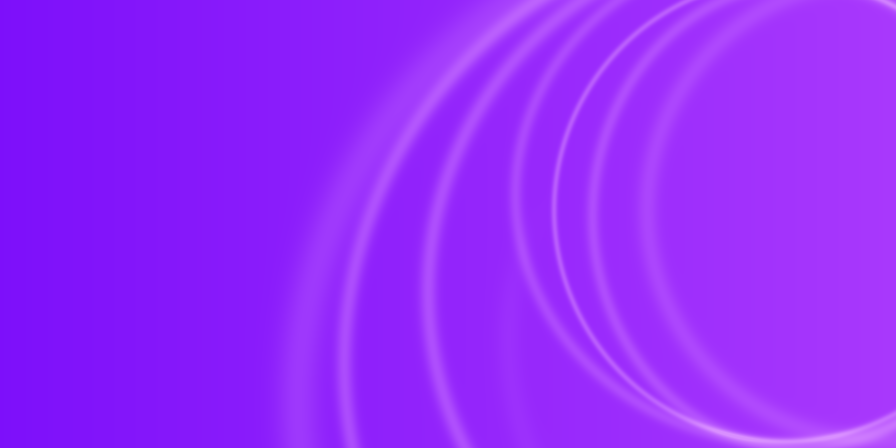
This background is drawn by a WebGL 1 fragment shader. Its source:

```glsl
precision highp float;
// Violet gradient with soft glowing rings sweeping in from the right.

#define DEEP_VIOLET vec3(0.49, 0.06, 0.98)
#define SOFT_VIOLET vec3(0.66, 0.22, 0.99)
#define GLOW_COLOR vec3(0.85, 0.56, 1.0)
#define FAN_CENTER_X 1.745
#define FAN_RADIUS 0.789
#define FAN_DRIFT 0.86
#define INNER_RADIUS 0.516
#define INNER_LEFT 1.237
#define GLOW_GAIN 1.0

uniform vec2 u_resolution;

// Approximate signed distance to an axis-aligned ellipse.
float ellipseDistance(vec2 p, vec2 center, vec2 radii) {
  vec2 q = p - center;
  float k = length(q / radii);
  return k * (k - 1.0) / max(length(q / (radii * radii)), 1e-4);
}

// Gaussian glow along the ellipse outline.
float ringGlow(vec2 p, vec2 center, vec2 radii, float width) {
  float d = ellipseDistance(p, center, radii) / width;
  return exp(-0.5 * d * d);
}

// Large rings whose centers sink as they grow; the outermost is a wide haze.
float outerFan(vec2 p) {
  float glow = 0.0;
  for (int n = 0; n < 3; n++) {
    float i = float(n);
    float radius = FAN_RADIUS + 0.229 * i - 0.0417 * i * i;
    vec2 center = vec2(FAN_CENTER_X, 0.349 - FAN_DRIFT * (radius - FAN_RADIUS));
    float haze = i * (i - 1.0);
    float strength = 0.40 - 0.08 * haze;
    glow += strength * ringGlow(p, center, vec2(radius), 0.014 + 0.010 * haze);
  }
  return glow;
}

// Small rings stepping right, each softer than the one before.
float innerRings(vec2 p) {
  float glow = 0.0;
  for (int n = 0; n < 3; n++) {
    float i = float(n);
    float bulge = i * (2.0 - i);
    vec2 radii = INNER_RADIUS + vec2(-0.047, 0.005) * bulge;
    float left = INNER_LEFT + 0.068 * i + 0.018 * i * i;
    vec2 center = vec2(left + radii.x, 0.531 - 0.013 * bulge);
    float strength = 0.5 / (1.0 + 0.5 * i);
    glow += strength * ringGlow(p, center, radii, 0.005 + 0.006 * i);
  }
  return glow;
}

void main() {
  vec2 p = gl_FragCoord.xy / u_resolution.y;
  float across = gl_FragCoord.x / u_resolution.x;

  float glow = outerFan(p) + innerRings(p);

  // Oval that touches the small rings at their base.
  glow += 0.32 * ringGlow(p, vec2(1.755, 0.565), vec2(0.604, 0.555), 0.011);

  // Faint trace between the two groups, fading out upward.
  float traceFade = 1.0 - smoothstep(0.25, 0.6, p.y);
  glow += 0.09 * traceFade * ringGlow(p, vec2(1.855, 0.245), vec2(0.72), 0.02);

  vec3 color = mix(DEEP_VIOLET, SOFT_VIOLET, across);
  color = mix(color, GLOW_COLOR, clamp(glow * GLOW_GAIN, 0.0, 1.0));
  gl_FragColor = vec4(color, 1.0);
}
```
